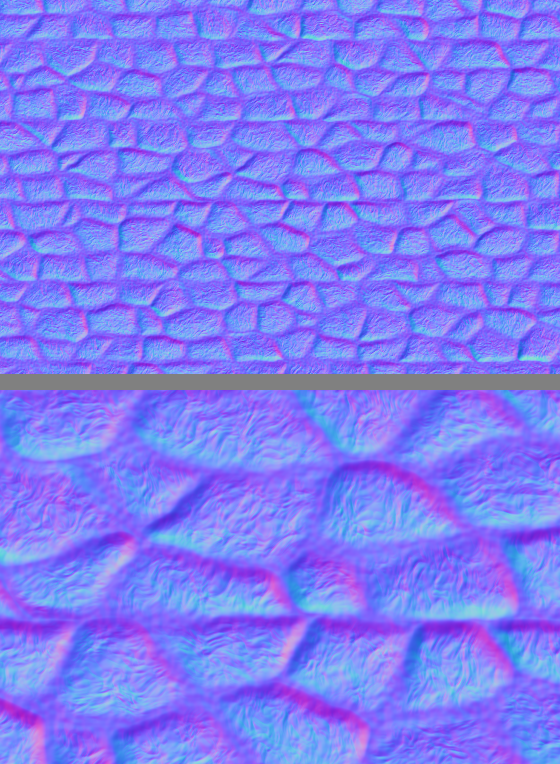
Top, the full canvas; bottom, a detail of the centre.
A Shadertoy shader for this texture map:

```glsl
// Tangent-space normal map of a rough stone wall laid in horizontal courses.

const vec2  CELL          = vec2(0.108, 0.1147); // stone pitch in stretched wall space
const float STRETCH       = 1.6;     // vertical metric stretch, flattens the bed joints
const float COURSE_ROWS   = 3.0;     // rows of stones between two straight seams
const float SEAM_OFFSET   = 0.033;   // height of the lowest seam
const vec2  JITTER        = vec2(0.8, 0.6);
const float SIZE_SPREAD   = 0.0045;  // weight range of small and large stones
const float CORNER_SHARP  = 240.0;   // higher gives sharper stone corners
const float BEVEL         = 0.0100;  // width of the rounded stone edge
const float BEVEL_HEIGHT  = 0.0047;
const float DOME_HEIGHT   = 0.0036;  // shallow swelling of the whole face
const vec2  STONE_TILT    = vec2(0.17, 0.20);
const float CHISEL_HEIGHT = 0.0033;
const float CHISEL_FREQ   = 60.0;
const float CHISEL_BEND   = 0.012;   // wobble of the strokes
const float LUMP_HEIGHT   = 0.0032;
const float GRAIN_HEIGHT  = 0.0010;
const float JOINT_LEAN    = -0.20;   // joints face upward
const float FACE_LEAN     = 0.07;    // stone faces lean slightly downward
const float SAMPLE_STEP   = 0.0016;  // distance for the slope estimate

vec3 hash3(vec2 p) {
    vec3 q = fract(p.xyx * vec3(0.1031, 0.1030, 0.0973));
    q += dot(q, q.yxz + 33.33);
    return fract((q.xxy + q.yzz) * q.zyx);
}

float cornerSlope(vec2 i, vec2 corner, vec2 f) {
    return dot(2.0 * hash3(i + corner).xy - 1.0, f - corner);
}

// Gradient noise around zero
float noise(vec2 p) {
    vec2 i = floor(p), f = fract(p);
    vec2 u = f * f * f * (f * (f * 6.0 - 15.0) + 10.0);
    float low  = mix(cornerSlope(i, vec2(0, 0), f), cornerSlope(i, vec2(1, 0), f), u.x);
    float high = mix(cornerSlope(i, vec2(0, 1), f), cornerSlope(i, vec2(1, 1), f), u.x);
    return mix(low, high, u.y);
}

// Creased strokes running along the given angle
float chiselMarks(vec2 p, float angle) {
    float c = cos(angle), s = sin(angle);
    vec2 q = mat2(c, -s, s, c) * p * CHISEL_FREQ * vec2(0.6, 1.0);
    float sum = 0.0, amp = 1.0;
    for (int i = 0; i < 3; i++) {
        sum -= amp * abs(noise(q) + 0.1);
        q = mat2(0.92, 0.39, -0.39, 0.92) * q * 1.9 + 17.3;
        amp *= 0.54;
    }
    return sum;
}

// Stone centre (xy) and size weight (z) for a lattice cell
vec3 stoneSite(vec2 id) {
    vec3 r = hash3(id + 71.0);
    float stagger = 0.5 * (mod(id.y, 2.0) - 0.5);
    vec2 centre = id + 0.5 + vec2(stagger, 0.0) + JITTER * (r.xy - 0.5);
    return vec3(centre * CELL, SIZE_SPREAD * (r.z - 0.5));
}

float courseOf(float row) { return floor((row + 0.5) / COURSE_ROWS); }

// Returns the wall height (x) and how much of it is stone face (y)
vec2 wall(vec2 p) {
    // Irregular joints
    vec2 warp = vec2(noise(p * 12.0 + 3.0), noise(p * 12.0 + 40.0));
    vec2 ripple = vec2(noise(p * 36.0 + 9.0), noise(p * 36.0 + 60.0));
    vec2 w = p + 0.012 * warp + 0.005 * ripple;
    w = vec2(w.x, (w.y - SEAM_OFFSET) * STRETCH) + CELL * vec2(20.0, 30.0);
    vec2 cell = floor(w / CELL);
    float course = courseOf(cell.y);

    // Owning stone: nearest weighted site within the course
    vec2 id = cell, own = vec2(0);
    float ownPower = 1e3;
    for (int y = -1; y <= 1; y++)
    for (int x = -2; x <= 2; x++) {
        vec2 k = cell + vec2(x, y);
        vec3 site = stoneSite(k);
        vec2 d = site.xy - w;
        float power = dot(d, d) - site.z;
        if (courseOf(k.y) == course && power < ownPower) {
            ownPower = power; own = d; id = k;
        }
    }

    // Smooth minimum of the distances to the seams and to all shared edges
    float seam = w.y / (CELL.y * COURSE_ROWS);
    float seamDist = (0.5 - abs(fract(seam) - 0.5)) * CELL.y * COURSE_ROWS / STRETCH;
    float sum = exp(-CORNER_SHARP * seamDist);
    for (int y = -2; y <= 2; y++)
    for (int x = -2; x <= 2; x++) {
        vec2 k = id + vec2(x, y);
        if (k == id || courseOf(k.y) != course) continue;
        vec3 site = stoneSite(k);
        vec2 d = site.xy - w;
        float gap = dot(d, d) - site.z - ownPower;
        sum += exp(-CORNER_SHARP * gap / (2.0 * length((d - own) * vec2(1.0, STRETCH))));
    }
    float edge = max(-log(sum) / CORNER_SHARP, 0.0) / BEVEL;
    float face = 1.0 - exp(-edge * edge);

    // Stone body, random tilt, chisel strokes, then lumps and grain everywhere
    vec3 r = hash3(id + 7.0);
    float h = BEVEL_HEIGHT + DOME_HEIGHT * (1.0 - exp(-0.15 * edge * edge));
    h += dot(STONE_TILT * (r.xy - 0.5), -own);
    vec2 bend = CHISEL_BEND * ripple.yx;
    h += CHISEL_HEIGHT * chiselMarks(p + bend + r.xy, 0.7 + 1.8 * (r.z - 0.5));
    h = h * face + LUMP_HEIGHT * noise(p * 26.0 + 5.0);
    h += GRAIN_HEIGHT * noise(p * 130.0);
    return vec2(h, face);
}

void mainImage(out vec4 fragColor, in vec2 fragCoord) {
    vec2 p = fragCoord / iResolution.y;
    vec2 here = wall(p);
    vec2 slope = vec2(wall(p + vec2(SAMPLE_STEP, 0)).x, wall(p + vec2(0, SAMPLE_STEP)).x);
    slope = (slope - here.x) / SAMPLE_STEP;
    slope.y += mix(JOINT_LEAN, FACE_LEAN, here.y);
    vec3 normal = normalize(vec3(-slope.x, slope.y, 1.0));
    fragColor = vec4(0.5 + 0.5 * normal, 1.0);
}
```
